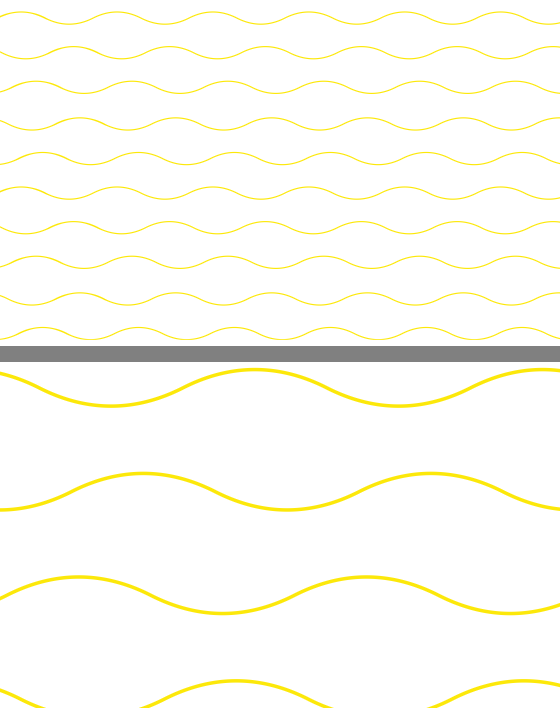
Top, the full canvas; bottom, a detail of the centre.
Reproduce this pattern procedurally as a WebGL 2 fragment shader.

```glsl
#version 300 es
precision highp float;
// Thin yellow wavy lines in staggered rows on white.

uniform vec2 u_resolution;
out vec4 fragColor;

const float WAVES_ACROSS = 5.84;
const float AMPLITUDE = 0.0635;

// Height (x) and slope (y) of a wave of parabolic arcs, with a crest at t = 0.
vec2 arcWave(float t) {
    float s = fract(t + 0.25);
    float side = s < 0.5 ? 1.0 : -1.0;
    float q = 4.0 * fract(2.0 * s) * 0.5 - 1.0;
    return side * AMPLITUDE * vec2(1.0 - q * q, -8.0 * q);
}

void main() {
    // One unit is one wavelength; y runs down from the top edge.
    float pixel = WAVES_ACROSS / u_resolution.x;
    vec2 p = vec2(gl_FragCoord.x, u_resolution.y - gl_FragCoord.y) * pixel;

    // Crest positions of the five rows in a group.
    float crests[5] = float[5](0.2205, 0.768, 0.3764, 0.8327, 0.4449);

    float ink = 0.0;
    for (int i = 0; i < 10; i++) {
        int row = i % 5;
        // The last two rows of each group sit slightly lower.
        float rowY = 0.1886 + 0.361 * float(row) + (row > 2 ? 0.021 : 0.0)
                   + 1.825 * float(i / 5);
        float t = p.x - crests[row];
        vec2 wave = arcWave(t);
        float d = abs(p.y - rowY + wave.x) / sqrt(1.0 + wave.y * wave.y);

        // The flanks of the first crest are a little heavier.
        float flank = smoothstep(0.1, 0.18, abs(t)) * (1.0 - smoothstep(0.24, 0.3, abs(t)));
        float halfWidth = 0.0061 + 0.0016 * flank;
        ink = max(ink, clamp((halfWidth - d) / pixel + 0.5, 0.0, 1.0));
    }

    // A blank margin trims the lowest troughs.
    ink *= clamp((3.544 - p.y) / pixel + 0.5, 0.0, 1.0);

    vec3 white = vec3(1.0);
    vec3 yellow = vec3(0.99, 0.91, 0.04);
    fragColor = vec4(mix(white, yellow, ink), 1.0);
}
```
